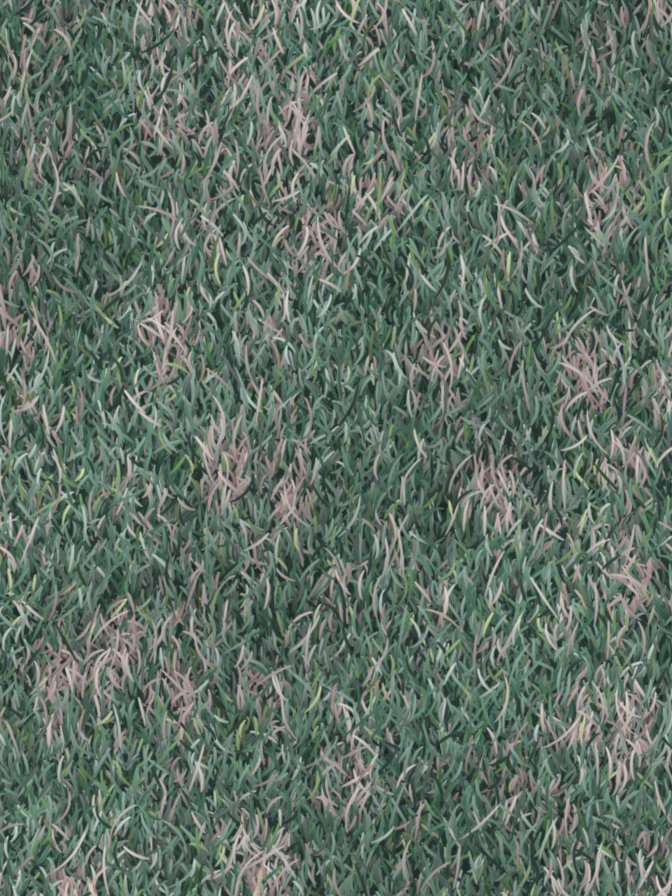
Give the GLSL for this texture, as a WebGL 2 fragment shader.

```glsl
#version 300 es
precision highp float;
// Draws a worn lawn: dense fine grass blades with scattered clumps of dry straw.

uniform vec2 u_resolution;
out vec4 fragColor;

const int GRASS_LAYERS = 13;
const int WISP_LAYERS = 3;
const vec3 SOIL = vec3(0.17, 0.23, 0.21);
const vec3 MEAN_TONE = vec3(0.38, 0.45, 0.41);

vec4 hash4(vec3 p) {
    vec4 q = fract(p.xyzx * vec4(0.1031, 0.1030, 0.0973, 0.1099));
    q += dot(q, q.wzxy + 33.33);
    return fract((q.xxyz + q.yzzw) * q.zywx);
}

// Cellular noise: soft spots of random strength around jittered seeds
float clumps(vec2 p, float scale, float seed) {
    vec2 cell = floor(p * scale);
    float strength = 0.0;
    for (int y = -1; y <= 1; y++)
    for (int x = -1; x <= 1; x++) {
        vec2 id = cell + vec2(x, y);
        vec4 h = hash4(vec3(id + 40.0, seed));
        vec2 away = (p * scale - id - h.xy) * vec2(1.35, 0.9);
        float spot = 1.0 - smoothstep(0.1, 0.75, length(away));
        strength = max(strength, spot * h.z * h.z);
    }
    return strength;
}

// Broad uneven light from layered sines
float broadLight(vec2 p) {
    return 1.0 + 0.035 * sin(p.x * 7.0 + 2.0 * sin(p.y * 4.0))
               + 0.030 * sin(p.y * 11.0 - p.x * 5.0 + 1.3);
}

vec3 grassColor(float pick, float tint) {
    vec3 c = vec3(0.62, 0.67, 0.64);
    if (pick < 0.92) c = vec3(0.46, 0.55, 0.51);
    if (pick < 0.70) c = vec3(0.36, 0.49, 0.42);
    if (pick < 0.43) c = vec3(0.35, 0.40, 0.38);
    if (pick < 0.28) c = vec3(0.26, 0.39, 0.33);
    if (pick < 0.10) c = vec3(0.19, 0.26, 0.24);
    return mix(c, c * vec3(1.06, 1.05, 0.82), step(0.88, tint));
}

vec3 strawColor(float pick) {
    return mix(vec3(0.53, 0.46, 0.45), vec3(0.72, 0.69, 0.67), pick);
}

// Coverage of a tapered, bent blade; q.y runs along its length
float bladeMask(vec2 q, float halfLength, float halfWidth, float bend, float soft) {
    float t = q.y / halfLength;
    float side = abs(q.x + bend * halfLength * (t * t - 0.3));
    float width = halfWidth * (1.0 - 0.6 * t * t);
    float body = 1.0 - smoothstep(width - soft, width + soft, side);
    return body * (1.0 - smoothstep(0.8, 1.0, abs(t)));
}

// Lays one jittered grid of blades over the colour below
vec3 bladeLayer(vec3 under, vec2 p, float cellSize, float halfWidth,
                float density, float dryness, float tone, float seed, float soft) {
    vec2 shift = vec2(0.37, 0.61) * seed + 17.0;
    vec2 grid = p / cellSize + shift;
    vec3 color = under;
    for (int y = -1; y <= 1; y++)
    for (int x = -1; x <= 1; x++) {
        vec2 id = floor(grid) + vec2(x, y);
        vec4 place = hash4(vec3(id, seed));
        vec4 look = hash4(vec3(id, seed + 57.0));
        vec2 center = (id + place.xy - shift) * cellSize;
        float dry = clumps(center, 8.0, 5.0);
        if (look.z > density * (1.0 + 1.5 * dry * dryness)) continue;

        float angle = (place.z + place.w - 1.0) * 1.25;
        vec2 axis = vec2(sin(angle), cos(angle));
        vec2 d = p - center;
        vec2 q = vec2(d.x * axis.y - d.y * axis.x, dot(d, axis));
        float halfLength = cellSize * mix(0.45, 0.9, look.x);
        float bend = (look.y - 0.5) * 0.7;
        float mask = bladeMask(q, halfLength, halfWidth, bend, soft);

        float strawChance = 0.04 + 0.75 * dry + 0.35 * dryness;
        vec3 tint = fract(look.w * 7.0 + place.w) < strawChance
            ? strawColor(look.x) : grassColor(look.w, place.x);
        float rootToTip = 1.0 + 0.12 * clamp(q.y / halfLength, -1.0, 1.0);
        color = mix(color, tint * tone * rootToTip, mask);
    }
    return color;
}

void main() {
    vec2 p = gl_FragCoord.xy / u_resolution.x;
    float soft = max(0.0021, 0.8 / u_resolution.x);
    vec3 color = SOIL;

    // Turf, from shaded depths to lit tips
    for (int i = 0; i < GRASS_LAYERS; i++) {
        float rise = float(i) / float(GRASS_LAYERS - 1);
        color = bladeLayer(color, p, mix(0.022, 0.029, rise), 0.0024,
                           0.85, 0.0, mix(0.70, 1.07, rise), float(i) + 1.0, soft);
    }

    // Longer, sparse pale wisps on top
    for (int i = 0; i < WISP_LAYERS; i++)
        color = bladeLayer(color, p, 0.048, 0.0021, 0.16, 1.0, 1.03,
                           float(i) + 31.0, soft);

    color = MEAN_TONE + (color - MEAN_TONE) * 1.12;
    fragColor = vec4(clamp(color * broadLight(p), 0.0, 1.0), 1.0);
}
```
